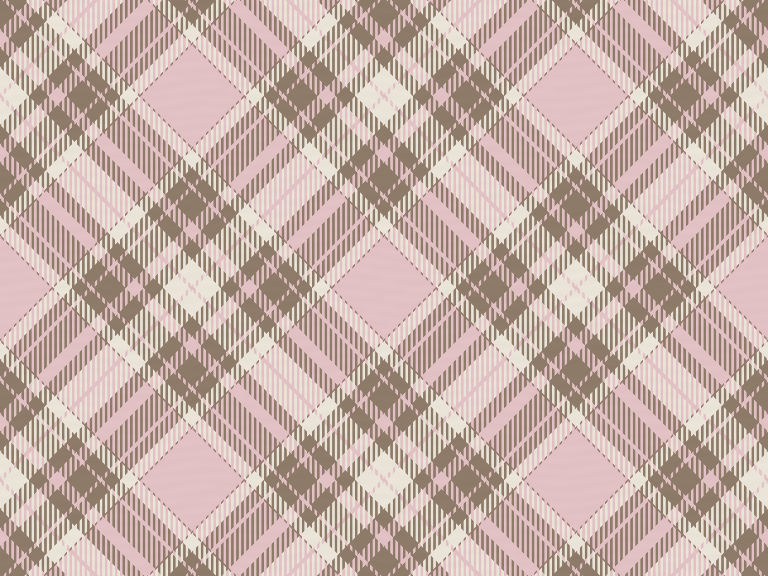
Write a Shadertoy shader that draws this pattern.

```glsl
// Diagonal tartan in rose, taupe and cream: one mirrored stripe sequence is
// read along both diagonals, and fine upright twill ribs choose which of the
// two threads is on top, giving solid crossings and hatched blends.

const float REPEATS_ACROSS = 2.0;
const float RIBS_PER_REPEAT = 76.0;

const vec3 ROSE  = vec3(0.885, 0.757, 0.768);
const vec3 TAUPE = vec3(0.555, 0.478, 0.410);
const vec3 CREAM = vec3(0.915, 0.895, 0.845);
const vec3 MAUVE = vec3(0.620, 0.480, 0.460);

// Coverage of the interval lo..hi with edges softened over width soft.
float band(float x, float lo, float hi, float soft) {
    float h = 0.5 * soft;
    return smoothstep(lo - h, lo + h, x) - smoothstep(hi - h, hi + h, x);
}

// Thread colour across one repeat, mirrored about 0 and 0.5.
vec3 threadColor(float t, float soft) {
    float d = abs(fract(t + 0.5) - 0.5);
    vec3 col = ROSE;

    // Cream guards around the rose square and the cream square
    col = mix(col, CREAM, band(d, 0.138, 0.187, soft));
    col = mix(col, CREAM, band(d, 0.425, 0.600, soft));

    // Three taupe bars, parted by a narrow and a wide rose gap
    float bars = band(d, 0.187, 0.231, soft)
               + band(d, 0.244, 0.327, soft)
               + band(d, 0.374, 0.425, soft);
    col = mix(col, TAUPE, bars);

    // Pinstripes: dark edge of the rose square, rose line through the cream
    col = mix(col, MAUVE, band(d, 0.133, 0.139, soft));
    return mix(col, ROSE, band(d, 0.493, 0.600, soft));
}

// Share of the rising thread at x, in ribs.
float twillRib(float x, float soft) {
    float wave = abs(fract(x) - 0.5);
    return smoothstep(0.25 - soft, 0.25 + soft, wave);
}

// Faint uneven yarn made of layered sines.
float yarnShade(vec2 p) {
    float slub = sin(p.y * 211.0 + 2.0 * sin(p.x * 17.0));
    slub += 0.6 * sin(p.y * 97.0 - p.x * 41.0);
    return 1.0 + 0.005 * slub;
}

void mainImage(out vec4 fragColor, in vec2 fragCoord) {
    // One unit is one repeat, with a rose square at the middle
    float pixel = REPEATS_ACROSS / iResolution.x;
    vec2 p = (fragCoord - 0.5 * iResolution.xy) * pixel;

    // Stripes along the two diagonals
    float soft = 1.5 * pixel;
    vec3 rising  = threadColor(p.x - p.y, soft);
    vec3 falling = threadColor(p.x + p.y, soft);

    // Weave the threads together
    float ribSoft = clamp(0.5 * pixel * RIBS_PER_REPEAT, 0.02, 0.25);
    float rib = twillRib(p.x * RIBS_PER_REPEAT, ribSoft);
    vec3 cloth = mix(falling, rising, rib) * yarnShade(p);

    fragColor = vec4(cloth, 1.0);
}
```
